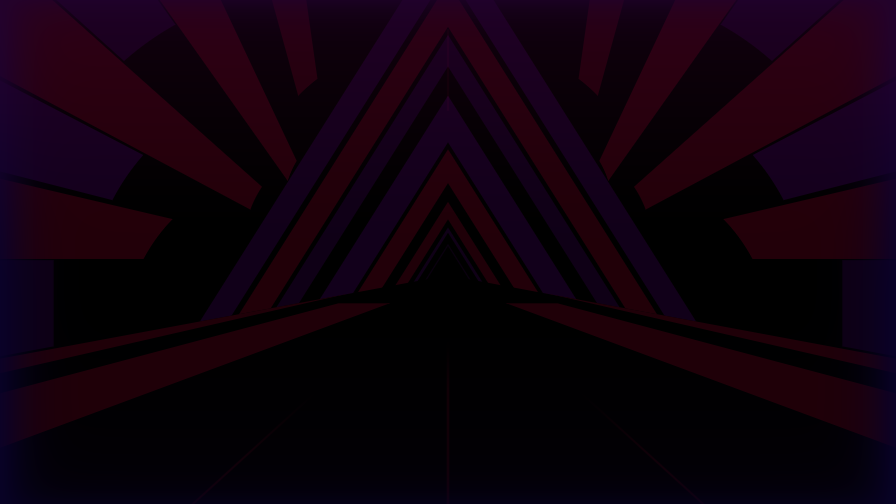
Write a Shadertoy shader that draws this background.

```glsl
#define UNITS 432.0
#define SLOPE 0.63
#define RAY_CENTRE vec2(90.0, 222.0)
#define RED vec3(0.135, 0.0, 0.035)
#define PURPLE vec3(0.075, 0.0, 0.11)
#define TOP_TINT vec3(0.055, 0.0, 0.04)
#define FLOOR_TINT vec3(0.008, 0.0, 0.016)
#define GLOW_LOW vec3(0.035, 0.008, 0.17)
#define GLOW_HIGH vec3(0.13, 0.008, 0.19)
#define GLOW_WIDTH 24.0

float pixel;

// Smooth coverage of the region where d is positive
float inside(float d) {
    return clamp(d / pixel + 0.5, 0.0, 1.0);
}

float band(float v, float low, float high) {
    return inside(min(v - low, high - v));
}

// Ray between two angles; ends.xy are its inner radii at those angles
float ray(vec2 p, float low, float high, vec2 ends) {
    vec2 q = vec2(p.x - RAY_CENTRE.x, RAY_CENTRE.y - p.y);
    float angle = atan(q.y, q.x);
    float radius = length(q);
    float t = clamp((angle - low) / (high - low), 0.0, 1.0);
    float side = min(angle - low, high - angle) * radius;
    return inside(min(side, radius - mix(ends.x, ends.y, t)));
}

vec3 drawRays(vec3 col, vec2 p) {
    col = mix(col, PURPLE, ray(p, 0.25, 0.48, vec2(204.0, 193.0)));
    col = mix(col, PURPLE * 0.8, ray(p, 0.735, 0.95, vec2(253.0, 247.0)));
    col = mix(col, RED, ray(p, 0.0, 0.23, vec2(171.0, 150.0)));
    col = mix(col, RED, ray(p, 0.49, 0.728, vec2(90.0, 93.0)));
    col = mix(col, RED, ray(p, 0.955, 1.13, vec2(82.0, 93.0)));
    col = mix(col, RED * 0.85, ray(p, 1.303, 1.43, vec2(145.0, 156.0)));
    return col;
}

// Nested chevrons: outer apex, inner apex, redness, strength
vec3 drawChevrons(vec3 col, vec2 p, float aboveFloor) {
    vec4 chevrons[8] = vec4[8](
        vec4(-62.0, -24.0, 0.0, 0.9), vec4(-15.0, 23.0, 1.0, 0.95),
        vec4(30.0, 57.0, 0.0, 0.8), vec4(82.0, 122.0, 0.0, 0.95),
        vec4(128.0, 157.0, 1.0, 1.0), vec4(173.0, 188.0, 1.0, 0.9),
        vec4(195.0, 199.5, 0.0, 0.8), vec4(209.0, 211.0, 0.0, 0.5));
    float toNormal = SLOPE / sqrt(1.0 + SLOPE * SLOPE);
    float apex = (p.y - p.x / SLOPE) * toNormal;
    for (int i = 0; i < 8; i++) {
        vec4 c = chevrons[i];
        float cover = band(apex, c.x * toNormal, c.y * toNormal);
        col = mix(col, mix(PURPLE, RED, c.z) * c.w, cover * aboveFloor);
    }
    return col;
}

vec3 drawFloor(vec3 col, vec2 p, float horizon) {
    // Receding side strips
    float thin = inside(min(p.y - horizon, 232.0 + 0.229 * p.x - p.y));
    float wideTop = max(260.0, 235.0 + 0.266 * p.x);
    float wide = inside(min(p.y - wideTop, 241.4 + 0.371 * p.x - p.y));
    col = mix(col, RED * 0.9, max(thin, wide));

    // Faint converging seams
    float centre = (1.0 - smoothstep(0.4, 1.8, p.x)) * smoothstep(290.0, 340.0, p.y);
    float diagonal = abs(p.x - 112.0 - 1.1 * (p.y - 335.0)) * 0.67;
    float seam = (1.0 - smoothstep(0.2, 1.5, diagonal)) * smoothstep(330.0, 400.0, p.y);
    return col + RED * 0.45 * max(centre, seam);
}

void mainImage(out vec4 fragColor, in vec2 fragCoord) {
    // Mirrored x from the centre, y measured downward
    pixel = UNITS / iResolution.y;
    float halfWidth = 0.5 * iResolution.x * pixel;
    vec2 p = vec2(abs(fragCoord.x - 0.5 * iResolution.x),
                  iResolution.y - fragCoord.y) * pixel;
    float horizon = 236.0 + 0.186 * p.x;
    float aboveFloor = inside(horizon - p.y);

    vec3 col = FLOOR_TINT * smoothstep(250.0, UNITS, p.y);
    col = drawRays(col, p);
    float panel = inside(min(p.x - 338.0, min(p.y - 223.0, horizon - 2.0 - p.y)));
    col = mix(col, PURPLE * 0.7, panel);
    col = drawChevrons(col, p, aboveFloor);
    col = drawFloor(col, p, horizon);

    // Warm haze from above, with a fine upper seam
    float haze = 1.0 - smoothstep(0.0, 210.0, p.y);
    col += TOP_TINT * haze * (1.0 - 2.0 * col);
    float upperSeam = band(p.y, 25.0, 95.0) * (1.0 - smoothstep(0.4, 1.5, p.x));
    col += RED * 0.25 * upperSeam;

    // Soft glow around the frame
    float sideGlow = exp(-pow(max(halfWidth - p.x, 0.0) / GLOW_WIDTH, 1.4));
    float topGlow = 0.75 * exp(-p.y / (0.7 * GLOW_WIDTH));
    float lowGlow = 0.55 * exp(-(UNITS - p.y) / (0.6 * GLOW_WIDTH));
    float glow = 1.0 - (1.0 - sideGlow) * (1.0 - topGlow) * (1.0 - lowGlow);
    vec3 glowColor = mix(GLOW_HIGH, GLOW_LOW, smoothstep(0.0, 260.0, p.y));
    col = mix(col, glowColor, 0.85 * glow);

    fragColor = vec4(col, 1.0);
}
```
